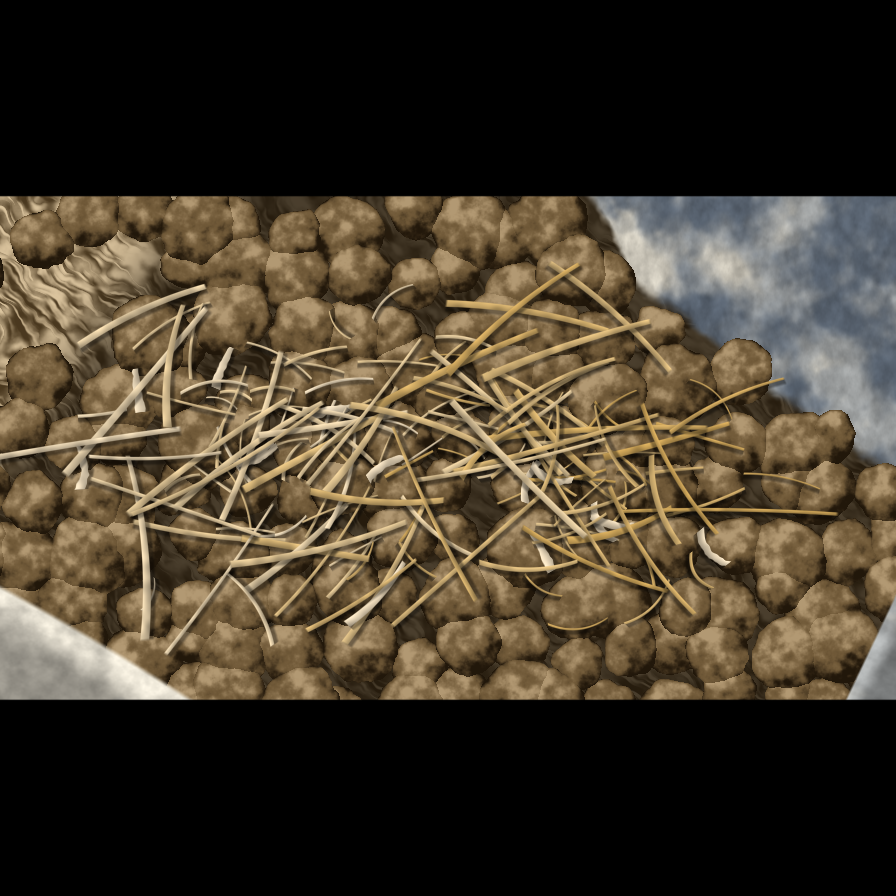
Give the GLSL for this texture, as a WebGL 1 fragment shader.

```glsl
precision highp float;
// Letterboxed heap of brown clods strewn with straw, in a worn metal tub.
uniform vec2 u_resolution;

float hash(vec2 p) {
  vec3 q = fract(p.xyx * 0.1031);
  q += dot(q, q.yzx + 33.33);
  return fract((q.x + q.y) * q.z);
}

vec4 hash4(float n) {
  vec4 p = fract(n * vec4(0.1031, 0.1030, 0.0973, 0.1099));
  p += dot(p, p.wzxy + 33.33);
  return fract((p.xxyz + p.yzzw) * p.zywx);
}

float noise(vec2 p) {
  vec2 i = floor(p), f = fract(p);
  f = f * f * (3.0 - 2.0 * f);
  return mix(mix(hash(i), hash(i + vec2(1, 0)), f.x),
             mix(hash(i + vec2(0, 1)), hash(i + vec2(1, 1)), f.x), f.y);
}

float fbm(vec2 p) {
  float sum = 0.0, amp = 0.53;
  for (int i = 0; i < 4; i++) {
    sum += amp * noise(p);
    p = mat2(1.6, 1.2, -1.2, 1.6) * p + 7.3;
    amp *= 0.5;
  }
  return sum;
}

// Upper edge of the heap, falling away to the right
float heapTop(float x) {
  return 0.81 - 0.09 * smoothstep(0.64, 0.72, x) - 0.75 * max(x - 0.68, 0.0);
}

// Share of loose bedding in the upper left
float bedding(vec2 p) {
  return smoothstep(0.34, 0.16, p.x + (0.78 - p.y) * 0.8);
}

vec3 metal(vec2 p) {
  float wear = fbm(p * 17.0), scratches = fbm(p * vec2(90, 60));
  vec3 c = mix(vec3(0.34, 0.38, 0.43), vec3(0.60, 0.61, 0.61), smoothstep(0.3, 0.6, wear));
  c = mix(c, vec3(0.78, 0.76, 0.71), smoothstep(0.5, 0.72, wear + 0.9 * (0.78 - p.x)));
  return c * (0.78 + 0.42 * scratches);
}

vec3 fibres(vec2 p) {
  vec2 q = p + 0.03 * fbm(p * 20.0);
  float a = noise(mat2(0.8, 0.6, -0.6, 0.8) * q * vec2(130, 130) * vec2(0.4, 1.0));
  float b = noise(vec2(q.x + q.y, q.x - q.y) * vec2(220, 35));
  float strand = max(a, b) * 0.75 + 0.35 * fbm(p * 60.0);
  return mix(vec3(0.29, 0.22, 0.12), vec3(0.86, 0.77, 0.62), smoothstep(0.3, 0.95, strand));
}

// Overlapping lumpy balls; the nearest to the viewer is shaded
vec3 clods(vec2 p, vec3 ground) {
  vec2 g = (p + 0.018 * (vec2(fbm(p * 28.0), fbm(p * 28.0 + 9.0)) - 0.5)) / 0.06;
  float top = 0.0, grain = fbm(p * 75.0);
  vec3 c = ground;
  for (int j = -1; j <= 1; j++) {
    for (int i = -1; i <= 1; i++) {
      vec2 id = floor(g) + vec2(float(i), float(j));
      vec4 h = hash4(id.x + id.y * 57.0 + 11.0);
      vec2 centre = id + 0.2 + 0.6 * h.xy;
      vec2 at = centre * 0.06;
      float r = 0.48 + 0.3 * h.z;
      vec2 d = (g - centre) / r;
      float z = sqrt(max(1.0 - dot(d, d), 0.0));
      float height = z * r + 0.5 * h.w;
      bool present = at.y < heapTop(at.x) - 0.02 && fract(h.w * 7.0) > 0.65 * bedding(at);
      if (present && z > 0.0 && height > top) {
        top = height;
        float light = max(dot(vec3(d, z), vec3(-0.25, 0.62, 0.74)), 0.0);
        float tone = (0.22 + 0.62 * light) * smoothstep(-0.25, 0.6, z) + 1.1 * (grain - 0.5);
        c = mix(vec3(0.13, 0.09, 0.04), vec3(0.44, 0.35, 0.22), smoothstep(0.0, 0.55, tone));
        c = mix(c, vec3(0.70, 0.60, 0.45), smoothstep(0.5, 1.05, tone));
      }
    }
  }
  return c;
}

// Fine wisps and pale chips first, long bent stalks on top
vec3 straw(vec2 p, vec3 c, float soft) {
  for (int i = 0; i < 165; i++) {
    float n = float(i);
    vec4 h = hash4(n + 3.0), k = hash4(n + 401.0);
    float stalk = step(100.0, n), chip = step(mod(n, 8.0), 0.5) * (1.0 - stalk);
    vec2 at = vec2(0.03 + 0.44 * (h.x + k.x), 0.27 + 0.21 * (h.y + k.y));
    at.y = min(at.y, heapTop(at.x) - 0.07);
    float angle = mix(1.0, -0.75, at.x) + (h.z - 0.5) * 2.0 + step(0.85, k.z) * 1.3;
    float halfLen = mix(0.018 + 0.035 * h.w, 0.045 + 0.085 * h.w, stalk);
    halfLen = mix(halfLen, 0.025, chip);
    float width = mix(0.001 + 0.0012 * k.w, 0.0019 + 0.0026 * k.w, stalk);
    width = mix(width, 0.005, chip);
    vec2 dir = vec2(cos(angle), sin(angle)), q = p - at;
    float along = dot(q, dir) / halfLen;
    float across = dot(q, vec2(-dir.y, dir.x)) + (k.y - 0.5) * 0.02 * along * along;
    width *= 0.85 - 0.3 * along * h.z + chip * 0.5 * (noise(p * 200.0) - 0.5);
    float ends = smoothstep(1.0, 0.96, abs(along));
    float shadow = ends * smoothstep(width + 0.004, width, abs(across + 0.003));
    float body = ends * smoothstep(width + soft, width - soft, abs(across));
    vec3 hue = mix(vec3(0.92, 0.85, 0.73), vec3(0.80, 0.64, 0.34), k.x * (1.0 - chip));
    hue *= 0.9 + 0.16 * clamp(across / width, -1.0, 1.0) + 0.25 * (noise(p * 90.0 + n) - 0.5);
    c = mix(c * (1.0 - 0.38 * shadow), hue, body);
  }
  return c;
}

void main() {
  vec2 p = gl_FragCoord.xy / u_resolution;
  float pixel = 1.0 / min(u_resolution.x, u_resolution.y);
  float soft = max(0.0009, 0.5 * pixel);
  // Ground: dark gaps, bedding and the tub wall
  vec3 c = mix(vec3(0.10, 0.07, 0.03), fibres(p), max(bedding(p), 0.25));
  float wall = smoothstep(-0.01, 0.01, p.y - heapTop(p.x) + 0.03 * fbm(p * 30.0));
  c = mix(c, metal(p), wall);
  c = straw(p, clods(p, c), soft);
  // Blurred tub rim in the lower corners
  float left = 0.345 - 0.54 * p.x - 0.25 * p.x * p.x - p.y;
  float right = (p.x - 0.945) * 2.1 + 0.22 - p.y;
  float rim = max(left, right);
  vec3 rimColour = metal(p * vec2(0.6, 1.0) + vec2(0.4, 0.0)) * (0.75 + 0.4 * smoothstep(0.06, 0.015, rim));
  c = mix(c, rimColour, smoothstep(-0.004, 0.004, rim));
  // Black bands above and below
  float band = smoothstep(-pixel, pixel, 0.281 - abs(p.y - 0.5));
  gl_FragColor = vec4(clamp(c, 0.0, 1.0) * band, 1.0);
}
```
